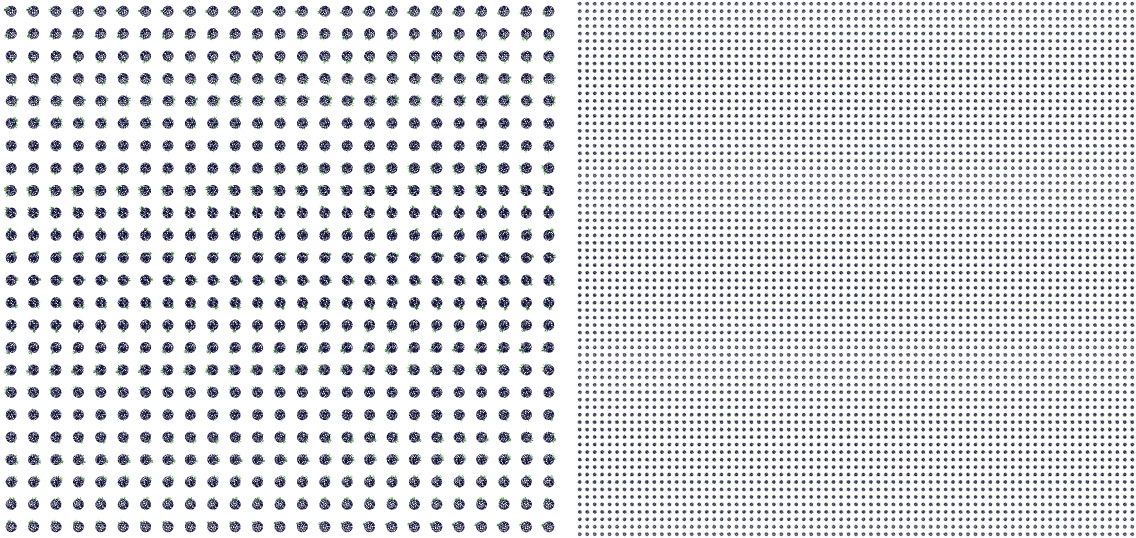
Left: one tile. Right: repeated 3 by 3.
This pattern is drawn by a WebGL 2 fragment shader. Its source:

```glsl
#version 300 es
precision highp float;
// A sheet of 25 x 24 small balls, each one step of a slow tumbling motion read
// row by row. A navy cellular net covers each ball, and clusters of thin green
// twigs, with a rare red berry, stick out past the rim.
uniform vec2 u_resolution;
out vec4 outColor;

const vec2 GRID = vec2(25.0, 24.0);
const float BALL_RADIUS = 0.245;   // in grid cells
const float TAU = 6.2831853;

vec3 hash3(vec3 p) {
    uvec3 v = uvec3(ivec3(floor(p)) + 4096) * 1664525u + 1013904223u;
    v.x += v.y * v.z; v.y += v.z * v.x; v.z += v.x * v.y;
    v ^= v >> 16u;
    v.x += v.y * v.z; v.y += v.z * v.x; v.z += v.x * v.y;
    return vec3(v >> 8u) / 16777216.0;
}

// Gap between the two nearest feature points: zero on the net's strands
float cellGap(vec3 p) {
    vec3 base = floor(p);
    float nearest = 9.0, second = 9.0;
    for (int i = 0; i < 27; i++) {
        vec3 cell = base + vec3(i % 3, (i / 3) % 3, i / 9) - 1.0;
        float d = length(cell + hash3(cell) - p);
        second = min(second, max(nearest, d));
        nearest = min(nearest, d);
    }
    return second - nearest;
}

float segmentDistance(vec2 p, vec2 a, vec2 b) {
    vec2 ab = b - a;
    return length(p - a - ab * clamp(dot(p - a, ab) / dot(ab, ab), 0.0, 1.0));
}

// Whole turns about two axes over the full sheet, so the motion loops
mat3 tumble(float phase) {
    float a = TAU * phase, b = 3.0 * a + 0.6;
    mat3 aboutX = mat3(1, 0, 0, 0, cos(a), sin(a), 0, -sin(a), cos(a));
    mat3 aboutZ = mat3(cos(b), sin(b), 0, -sin(b), cos(b), 0, 0, 0, 1);
    return aboutX * aboutZ;
}

// Colour at q, where the ball has radius 1
vec3 drawBall(vec2 q, float frame, mat3 spin, float soft) {
    vec3 color = vec3(1.0);
    float r = length(q);

    // Navy net on the sphere
    float disc = 1.0 - smoothstep(1.0 - soft, 1.0 + soft, r);
    if (disc > 0.0) {
        vec3 surface = vec3(q, sqrt(max(0.0, 1.0 - r * r))) * spin;
        float gap = cellGap(surface * 3.2 + 7.3);
        float net = 1.0 - smoothstep(0.27 - soft, 0.27 + soft, gap);
        vec3 navy = mix(vec3(0.03, 0.03, 0.12), vec3(0.10, 0.10, 0.30),
                        hash3(surface * 6.0).x);
        color = mix(color, navy, net * disc);
    }

    // Twigs in three clusters, hidden where they pass behind the ball
    for (int i = 0; i < 18; i++) {
        vec3 seed = hash3(vec3(i, 5, 9));
        vec3 cluster = hash3(vec3(i / 6, 31, 2)) - 0.5;
        vec3 root = spin * normalize(normalize(cluster) + 0.9 * (seed - 0.5));
        vec3 flicker = hash3(vec3(frame, i, 17));
        if (root.z > 0.5 || flicker.x > 0.75) continue;
        vec2 tip = root.xy * (1.2 + 0.3 * seed.y)
                 + 0.25 * (seed.x - 0.5) * vec2(-root.y, root.x);
        float d = segmentDistance(q, root.xy * 0.9, tip);
        float shown = root.z > 0.0 ? 1.0 : 1.0 - disc;
        vec3 green = mix(vec3(0.10, 0.36, 0.10), vec3(0.25, 0.68, 0.20), seed.z);
        float twig = 1.0 - smoothstep(0.04 - soft, 0.04 + soft, d);
        color = mix(color, green, twig * shown);
        // Rare berry near the root
        if (flicker.y < 0.012) {
            float berry = length(q - root.xy * 0.85);
            color = mix(color, vec3(0.85, 0.10, 0.12),
                        1.0 - smoothstep(0.1 - soft, 0.1 + soft, berry));
        }
    }
    return color;
}

void main() {
    vec2 cell = gl_FragCoord.xy / u_resolution * GRID;
    vec2 q = (fract(cell) - 0.5) / BALL_RADIUS;
    vec2 pixel = GRID / u_resolution / BALL_RADIUS;
    vec3 color = vec3(1.0);

    if (length(q) < 1.8) {
        // Frames run left to right, from the top row down
        vec2 id = floor(cell);
        float frame = (GRID.y - 1.0 - id.y) * GRID.x + id.x;
        mat3 spin = tumble(frame / (GRID.x * GRID.y));
        // Average 3 x 3 samples per pixel
        color = vec3(0.0);
        for (int i = 0; i < 9; i++) {
            vec2 offset = (vec2(i % 3, i / 3) - 1.0) / 3.0;
            color += drawBall(q + offset * pixel, frame, spin, pixel.x / 6.0) / 9.0;
        }
    }
    outColor = vec4(color, 1.0);
}
```
